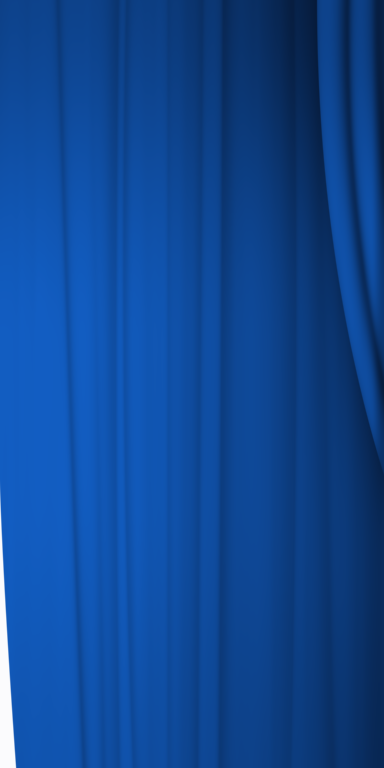
A Shadertoy shader for this texture:

```glsl
#define CLOTH_BRIGHT vec3(0.070, 0.365, 0.760)
#define CLOTH_DARK vec3(0.022, 0.095, 0.210)
#define BACKDROP vec3(0.985, 0.985, 0.992)
#define FOLD_COUNT 11
#define STREAK_AMOUNT 0.022
#define DRAPE_SHADOW 0.24

// Each fold: x at top, x at bottom, sideways bow, depth
const vec4 foldPath[FOLD_COUNT] = vec4[](
    vec4(0.151, 0.219, -0.003, 0.20), vec4(0.307, 0.309, -0.008, 0.17),
    vec4(0.331, 0.349, -0.015, 0.15), vec4(0.439, 0.439, 0.000, 0.09),
    vec4(0.526, 0.513, 0.000, 0.15), vec4(0.583, 0.573, 0.000, 0.20),
    vec4(0.763, 0.755, 0.009, 0.13), vec4(0.830, 0.867, -0.004, 0.12),
    vec4(0.235, 0.270, 0.000, 0.10), vec4(0.380, 0.392, 0.000, 0.06),
    vec4(0.488, 0.478, 0.000, 0.07));

// Shadow reach: left of the crease, right of the crease, weight at top, weight at bottom
const vec4 foldReach[FOLD_COUNT] = vec4[](
    vec4(0.007, 0.010, 0.8, 1.0), vec4(0.022, 0.006, 1.1, 0.9),
    vec4(0.005, 0.013, 1.0, 0.9), vec4(0.005, 0.010, 1.0, 0.9),
    vec4(0.016, 0.006, 0.9, 1.0), vec4(0.006, 0.022, 1.2, 0.9),
    vec4(0.042, 0.005, 1.3, 0.9), vec4(0.030, 0.010, 0.6, 1.2),
    vec4(0.012, 0.008, 0.0, 1.2), vec4(0.014, 0.020, 0.4, 1.2),
    vec4(0.018, 0.018, 0.9, 0.9));

float hash(vec2 p) {
    return fract(sin(dot(p, vec2(127.1, 311.7))) * 4375.85);
}

float noise(vec2 p) {
    vec2 i = floor(p), f = fract(p);
    f = f * f * (3.0 - 2.0 * f);
    return mix(mix(hash(i), hash(i + vec2(1, 0)), f.x),
               mix(hash(i + vec2(0, 1)), hash(i + vec2(1, 1)), f.x), f.y);
}

// Dark valley with a separate falloff on either side
float crease(float d, float leftReach, float rightReach) {
    float s = d / (d < 0.0 ? leftReach : rightReach);
    return exp(1.0 - sqrt(1.0 + 2.0 * s * s));
}

float drapeEdge(float t) {
    return 0.8255 + 0.41 * t * t + 0.12 * t * t * t * t;
}

// Brightness of the hanging curtain; t runs from top to bottom
float curtainLight(float x, float t) {
    float light = mix(0.69, 1.0, smoothstep(-0.08, 0.46, t));
    light -= 0.10 * smoothstep(0.62, 1.05, t);
    light *= 1.0 - 0.21 * smoothstep(0.27, 0.68, x) - 0.17 * smoothstep(0.62, 0.96, x);
    light -= 0.09 * smoothstep(0.55, 0.80, x) * (1.0 - smoothstep(0.0, 0.40, t));
    light -= 0.13 * smoothstep(0.88, 1.0, x);

    for (int i = 0; i < FOLD_COUNT; i++) {
        vec4 path = foldPath[i], reach = foldReach[i];
        float center = mix(path.x, path.y, t) + path.z * 4.0 * t * (1.0 - t);
        float depth = path.w * mix(reach.z, reach.w, t);
        light *= 1.0 - depth * crease(x - center, reach.x, reach.y);
    }

    // Shadow cast by the drape
    float gap = max(drapeEdge(t) - x, 0.0);
    light *= 1.0 - DRAPE_SHADOW * exp(-gap / 0.055) * (1.0 - smoothstep(0.62, 0.85, t));
    return light;
}

// Brightness of the gathered drape; d is the distance right of its edge
float drapeLight(float d, float x, float t) {
    float light = mix(0.72, 0.90, smoothstep(0.0, 0.32, t));
    light -= 0.10 * smoothstep(0.40, 0.62, t);
    light *= 1.0 - 0.16 * exp(-d / 0.007);
    light *= 1.0 - 0.48 * crease(d - mix(0.079, 0.062, t * 2.0), 0.018, 0.011);
    light *= 1.0 - 0.45 * crease(d - 0.157, 0.018, 0.020);
    return light * (1.0 - 0.30 * smoothstep(0.965, 1.0, x));
}

void mainImage(out vec4 fragColor, in vec2 fragCoord) {
    vec2 uv = fragCoord / iResolution.xy;
    float x = uv.x, t = 1.0 - uv.y;
    float soft = 0.9 / iResolution.x;

    // Hanging curtain, then the drape over it
    float light = curtainLight(x, t);
    float d = x - drapeEdge(t);
    light = mix(light, drapeLight(max(d, 0.0), x, t), smoothstep(-soft, soft, d));

    // Faint lengthwise weave
    float weave = noise(vec2(x * 70.0, t * 2.5)) + 0.5 * noise(vec2(x * 19.0, t * 4.0));
    light += STREAK_AMOUNT * (weave - 0.75);
    vec3 color = mix(CLOTH_DARK, CLOTH_BRIGHT, clamp((light - 0.27) / 0.73, 0.0, 1.0));

    // Backdrop showing past the lower left hem
    float hem = 0.044 * pow(max(t - 0.6, 0.0) / 0.4, 1.3) - 0.002;
    color = mix(BACKDROP, color, smoothstep(-soft, soft, x - hem));
    fragColor = vec4(color, 1.0);
}
```
